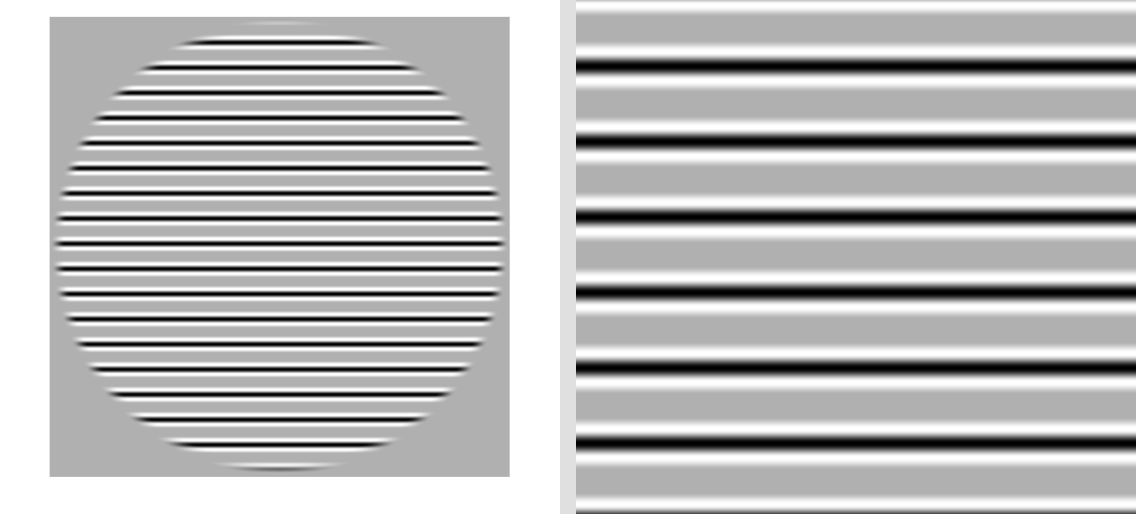
Left: the whole. Right: its middle third, enlarged.
Reproduce this pattern procedurally as a WebGL 2 fragment shader.

```glsl
#version 300 es
precision highp float;
// A round grating of thin black lines with white flanks on a grey square.
// One line profile repeats with fract; a soft circular window fades its
// contrast into the grey, and the square sits on a white page.

uniform vec2 u_resolution;
out vec4 fragColor;

// Brightness across one line; d is the distance from its axis in periods.
float lineProfile(float d, float grey) {
    float core = smoothstep(0.006, 0.18, d);
    float flank = 1.0 - smoothstep(0.20, 0.35, d);
    return core * mix(grey, 1.0, flank);
}

void main() {
    // The square spans -1 to 1 on both axes.
    float halfSide = 0.4475 * u_resolution.y;
    vec2 p = (gl_FragCoord.xy - vec2(0.4993, 0.5199) * u_resolution) / halfSide;
    float pixel = 1.0 / halfSide;
    float grey = 0.69;

    // Horizontal lines, about eighteen across the disc.
    float row = (p.y - 0.0133) / 0.1093;
    float d = abs(fract(row + 0.5) - 0.5);
    float grating = lineProfile(d, grey);

    // Soft circular window.
    float window = 1.0 - smoothstep(0.932, 0.996, length(p));
    float shade = mix(grey, grating, window);

    // White page around the square.
    float edge = max(abs(p.x), abs(p.y)) - 1.0;
    shade = mix(shade, 1.0, smoothstep(-0.5 * pixel, 0.5 * pixel, edge));

    fragColor = vec4(vec3(shade), 1.0);
}
```
